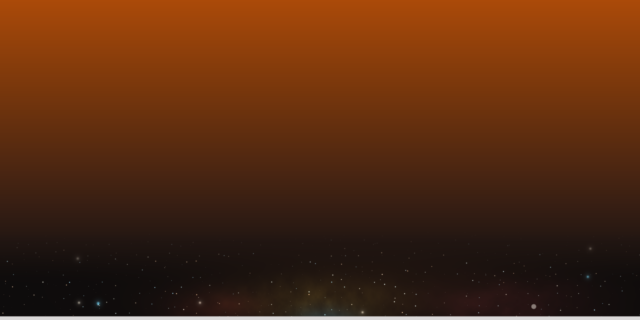
Give the GLSL for this background, as a WebGL 2 fragment shader.

```glsl
#version 300 es
precision highp float;
// An orange dusk gradient sinking into a dark strip of space.
// The sky is a linear ramp; the strip adds soft elliptical nebula glows
// textured by value noise, hashed grid stars and a pale line at the base.

uniform vec2 u_resolution;
out vec4 fragColor;

const vec3 SKY_TOP = vec3(0.67, 0.29, 0.035);
const vec3 SKY_LOW = vec3(0.135, 0.088, 0.067);
const vec3 SPACE = vec3(0.055, 0.045, 0.045);
const vec3 BASE_LINE = vec3(0.86, 0.85, 0.85);
const float HORIZON = 0.245;   // height where the ramp ends
const float LINE_TOP = 0.0115; // height of the pale line

float hash(vec2 p) {
    return fract(sin(dot(p, vec2(127.1, 311.7))) * 43758.545);
}

float valueNoise(vec2 p) {
    vec2 cell = floor(p);
    vec2 f = fract(p);
    f = f * f * (3.0 - 2.0 * f);
    float low = mix(hash(cell), hash(cell + vec2(1.0, 0.0)), f.x);
    float high = mix(hash(cell + vec2(0.0, 1.0)), hash(cell + 1.0), f.x);
    return mix(low, high, f.y);
}

float fbm(vec2 p) {
    float sum = 0.0;
    float weight = 0.5;
    for (int i = 0; i < 4; i++) {
        sum += weight * valueNoise(p);
        p = p * 2.03 + 7.1;
        weight *= 0.5;
    }
    return sum;
}

// Soft elliptical glow
float glow(vec2 p, vec2 center, vec2 radius) {
    vec2 d = (p - center) / radius;
    return exp(-dot(d, d));
}

// Round dot with an edge softened over one pixel
float disc(vec2 p, vec2 center, float radius, float pixel) {
    return 1.0 - smoothstep(radius - pixel, radius + pixel, length(p - center));
}

// One jittered star per grid cell, most of them faint
vec3 starLayer(vec2 p, float cellSize, float seed, float pixel) {
    vec2 id = floor(p / cellSize);
    vec2 jitter = vec2(hash(id + seed), hash(id + seed + 19.7));
    vec2 center = (id + 0.15 + 0.7 * jitter) * cellSize;
    float power = hash(id + seed + 43.3);
    float size = max(mix(0.0013, 0.0024, power), 0.5 * pixel);
    float light = glow(p, center, vec2(size)) * pow(power, 4.0);
    vec3 tint = mix(vec3(0.8, 0.65, 0.5), vec3(0.5, 0.75, 0.85), jitter.x);
    return tint * light;
}

// Bright point with a wider halo
vec3 brightStar(vec2 p, vec2 center, float size, vec3 tint) {
    float core = glow(p, center, vec2(size));
    float halo = glow(p, center, vec2(size * 2.8));
    return tint * (core + 0.22 * halo);
}

vec3 nebula(vec2 p) {
    float cloud = 0.35 + 1.3 * fbm(p * vec2(14.0, 18.0));
    float wisps = 0.4 + 1.2 * fbm(p * vec2(32.0, 24.0) + 3.0);
    vec3 light = vec3(0.060, 0.029, 0.012) * glow(p, vec2(1.16, 0.12), vec2(0.55, 0.16));
    light += vec3(0.105, 0.085, 0.025) * wisps * glow(p, vec2(1.0, 0.05), vec2(0.24, 0.075));
    light += vec3(0.100, 0.030, 0.022) * cloud * glow(p, vec2(0.67, 0.035), vec2(0.15, 0.06));
    light += vec3(0.085, 0.025, 0.030) * cloud * glow(p, vec2(1.58, 0.045), vec2(0.24, 0.075));
    light += vec3(0.010, 0.080, 0.130) * wisps * glow(p, vec2(1.015, 0.008), vec2(0.09, 0.035));
    return light;
}

void main() {
    vec2 uv = gl_FragCoord.xy / u_resolution;
    vec2 p = uv * vec2(2.0, 1.0);
    float pixel = 1.0 / u_resolution.y;

    // Sky ramp, darkening into space below the horizon
    float ramp = clamp((uv.y - HORIZON) / (1.0 - HORIZON), 0.0, 1.0);
    vec3 color = mix(SKY_LOW, SKY_TOP, ramp);
    color.b += 0.012 * glow(uv, vec2(uv.x, 0.42), vec2(1.0, 0.18));
    float depth = 1.0 - smoothstep(0.11, 0.285, uv.y);
    color = mix(color, SPACE, depth);

    // Nebula and scattered stars
    color += nebula(p) * depth;
    vec3 stars = starLayer(p, 0.032, 3.0, pixel);
    stars += starLayer(p, 0.055, 11.0, pixel);
    stars += starLayer(p, 0.095, 27.0, pixel);
    color += 0.6 * stars * depth;

    // Larger stars
    vec3 cyan = vec3(0.25, 0.50, 0.58);
    vec3 gray = vec3(0.38, 0.37, 0.34);
    color += brightStar(p, vec2(0.307, 0.052), 0.0045, cyan);
    color += brightStar(p, vec2(0.247, 0.054), 0.0040, gray);
    color += brightStar(p, vec2(0.243, 0.192), 0.0045, gray * 0.5);
    color += brightStar(p, vec2(0.625, 0.054), 0.0038, gray);
    color += brightStar(p, vec2(1.133, 0.024), 0.0038, gray);
    color += brightStar(p, vec2(1.837, 0.135), 0.0040, cyan * 0.7);
    color += brightStar(p, vec2(1.845, 0.223), 0.0040, gray * 0.5);
    color = mix(color, vec3(0.58, 0.53, 0.51), 0.9 * disc(p, vec2(1.668, 0.042), 0.0075, pixel));

    // Pale line along the base
    float line = 1.0 - smoothstep(LINE_TOP - pixel, LINE_TOP + pixel, uv.y);
    fragColor = vec4(mix(color, BASE_LINE, line), 1.0);
}
```
